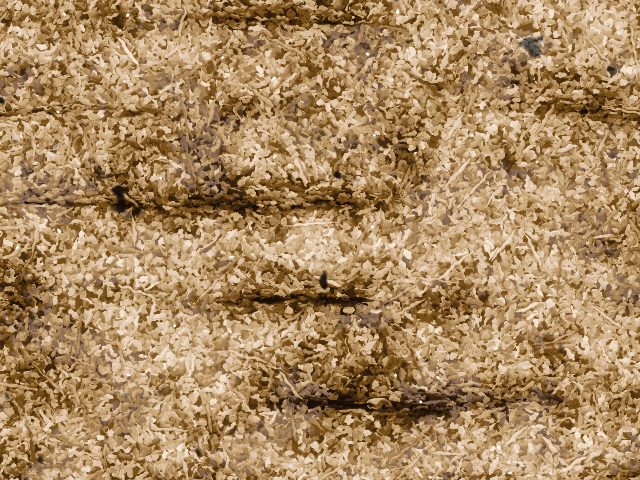
A Shadertoy shader for this texture:

```glsl
// Weathered fibrous board: layers of ragged chips and slivers painted over dark gaps,
// crossed by rough horizontal seams with scattered pits. A signed tone is built first,
// then flattened to an even spread and coloured through a ramp of browns.

#define FLAKE_CELL 0.027
#define FLAKE_LAYERS 6
#define SLIVER_CELL 0.066
#define SEAM_SPACING 0.2
#define SEAM_OFFSET 0.06
#define SEAM_DEPTH 1.7
#define SHADOW 0.42
#define RELIEF 0.35
#define TONE_SPREAD 1.1
#define TONE_SHIFT 0.42
#define PIT_LEVEL 0.74
#define CRINKLE 0.005

const float PI = 3.14159;

vec2 hash2(vec2 p) {
    vec3 q = fract(p.xyx * vec3(0.1031, 0.1030, 0.0973));
    q += dot(q, q.yzx + 33.33);
    return fract((q.xx + q.yz) * q.zy);
}

float cornerSlope(vec2 cell, vec2 corner, vec2 f) {
    return dot(hash2(cell + corner) * 2.0 - 1.0, f - corner);
}

// Gradient noise, roughly -1 to 1
float noise(vec2 p) {
    vec2 cell = floor(p), f = p - cell;
    vec2 u = f * f * f * (f * (f * 6.0 - 15.0) + 10.0);
    float low = mix(cornerSlope(cell, vec2(0, 0), f), cornerSlope(cell, vec2(1, 0), f), u.x);
    float high = mix(cornerSlope(cell, vec2(0, 1), f), cornerSlope(cell, vec2(1, 1), f), u.x);
    return 1.6 * mix(low, high, u.y);
}

// Seam profile: x = wide brown halo, y = narrow dark core
vec2 seam(vec2 p) {
    float bend = 0.035 * noise(p * vec2(2.3, 1.4) + 4.7) + 0.012 * noise(p * vec2(8.0, 5.0));
    float row = (p.y + bend - SEAM_OFFSET) / SEAM_SPACING;
    float d = (fract(row) - 0.5) * SEAM_SPACING;
    float strength = smoothstep(-0.4, 0.4, noise(vec2(p.x * 2.2, floor(row) * 7.3 + 2.6)));
    float halo = exp(-abs(d) / (d > 0.0 ? 0.042 : 0.022));
    halo *= smoothstep(0.5, 0.3, abs(d) / SEAM_SPACING);
    return strength * vec2(halo, exp(-d * d / 0.00007));
}

// One layer of shaded chips; fill is the share of cells in use
float paintFlakes(vec2 p, float tone, float cell, float girth, float fill, float seed, float rough) {
    vec2 shift = seed * vec2(3.71, 5.37), q = p / cell + shift;
    float edge = max(0.0012, 0.8 / iResolution.y) / cell;
    for (int j = -1; j <= 1; j++)
    for (int i = -1; i <= 1; i++) {
        vec2 id = floor(q) + vec2(i, j);
        vec2 place = hash2(id + seed * 17.3);
        vec2 form = hash2(id + seed * 11.9 + 91.7);
        vec2 look = hash2(id + seed * 23.1 + 47.2);
        if (fract(look.x * 7.0 + form.y * 5.0) > fill) continue;

        // Chips lie flat along the seams and turn freely elsewhere
        vec2 centre = id + place;
        float align = seam((centre - shift) * cell).x;
        float angle = (form.x - 0.5) * PI * mix(0.95, 0.14, smoothstep(0.2, 0.6, align));
        vec2 dir = vec2(cos(angle), sin(angle));
        vec2 d = q - centre;
        float along = dot(d, dir), across = dot(d, vec2(-dir.y, dir.x));

        // Splinters taper to points, chips have blunt ends
        float halfLength = mix(0.3, 0.85, form.y);
        float radius = girth * mix(1.35, 0.6, form.y);
        float reach = min(abs(along) / halfLength, 1.6);
        float dist = abs(across) - radius * (1.0 - pow(reach, mix(1.6, 5.0, place.x)));
        dist += rough * girth;

        tone = mix(tone, -1.5, SHADOW * smoothstep(0.1, 0.0, dist));
        float shade = 1.9 * (look.x + look.y - 1.0) + 0.3;
        shade += RELIEF * clamp(across / radius, -1.0, 1.0);
        tone = mix(tone, shade, 0.93 * smoothstep(edge, -edge, dist));
    }
    return tone;
}

// Dark umber through tan to pale cream, t from 0 to 1
vec3 ramp(float t, float greyness) {
    vec3 brown = mix(vec3(0.47, 0.31, 0.09), vec3(0.53, 0.41, 0.33), greyness);
    vec3 c = mix(vec3(0.08, 0.05, 0.02), vec3(0.23, 0.14, 0.05), smoothstep(0.0, 0.05, t));
    c = mix(c, brown, clamp((t - 0.05) / 0.11, 0.0, 1.0));
    c = mix(c, vec3(0.67, 0.52, 0.33), smoothstep(0.22, 0.42, t));
    c = mix(c, vec3(0.80, 0.67, 0.49), smoothstep(0.46, 0.69, t));
    c = mix(c, vec3(0.88, 0.78, 0.68), smoothstep(0.72, 0.9, t));
    return mix(c, vec3(0.97, 0.93, 0.86), clamp((t - 0.92) / 0.08, 0.0, 1.0));
}

void mainImage(out vec4 fragColor, in vec2 fragCoord) {
    vec2 p = fragCoord / iResolution.y;
    vec2 crinkled = p + CRINKLE * vec2(noise(p * 55.0), noise(p * 55.0 + 31.4));
    vec2 groove = seam(crinkled);

    // Fibre layers, bottom to top
    float rough = 0.8 * noise(p * 130.0 + 3.3), tone = -1.4;
    for (int k = 0; k < FLAKE_LAYERS; k++) {
        float layer = float(k), cell = FLAKE_CELL * (1.25 - 0.08 * layer);
        tone = paintFlakes(crinkled, tone, cell, 0.22, 0.95, layer + 1.0, rough);
    }
    tone = paintFlakes(crinkled, tone, SLIVER_CELL, 0.055, 0.4, 9.0, 0.5 * rough);

    // Broad relief, fine grain and streaks along the seams
    tone += 0.9 * noise(p * vec2(3.0, 6.5) + 8.3) + 0.85 * noise(p * vec2(10.0, 15.0));
    tone += 0.45 * noise(p * 110.0) + 0.9 * groove.x * noise(crinkled * vec2(9.0, 105.0));
    float broken = 0.6 + 0.8 * noise(crinkled * vec2(14.0, 30.0));
    tone -= SEAM_DEPTH * groove.x + broken * groove.y - TONE_SHIFT;
    float level = 1.0 / (1.0 + exp(-1.7 * tone / TONE_SPREAD));
    float tint = noise(p * vec2(6.0, 9.0) + 21.0) + 0.5 * noise(p * 45.0 + 9.0);
    float greyness = smoothstep(0.0, 0.3, tint - 0.3 * groove.x);
    vec3 colour = ramp(level, greyness);

    // Ragged pits, mostly in the seams, and small specks
    float ragged = noise(crinkled * vec2(7.0, 14.0) + 13.7) + 0.35 * noise(p * 42.0 + 5.1);
    float pit = smoothstep(PIT_LEVEL, PIT_LEVEL + 0.22, ragged + 0.4 * groove.x);
    pit = max(pit, 0.8 * smoothstep(0.75, 0.95, noise(crinkled * 31.0 + 64.0)));
    vec3 pitColour = mix(vec3(0.07, 0.04, 0.02), vec3(0.36, 0.35, 0.32), greyness * level);
    colour = mix(colour, pitColour, 0.92 * pit);

    // Rare bright glints
    vec2 g = crinkled / 0.05, glintId = floor(g);
    float glintDist = length(g - glintId - 0.2 - 0.6 * hash2(glintId + 5.0));
    float glint = step(hash2(glintId + 77.0).x, 0.04) * smoothstep(0.1, 0.04, glintDist);
    fragColor = vec4(mix(colour, vec3(0.97, 0.98, 0.94), glint), 1.0);
}
```
